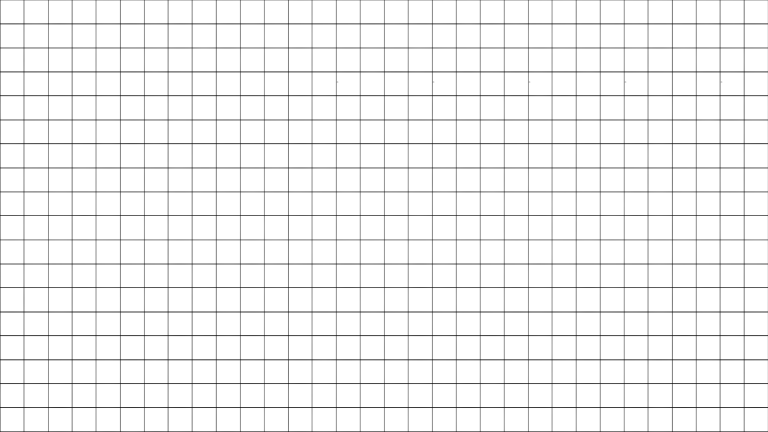
A WebGL 1 fragment shader for this pattern:

```glsl
precision highp float;
// Thin ruled grid, 32 by 18 square cells, dark grey lines on white with slight print wear.

uniform vec2 u_resolution;

float hash(float n) {
  return fract(sin(n * 12.9898 + 4.137) * 4375.85);
}

// One-dimensional gradient noise that wraps after a whole number of steps
float wrappedNoise(float x, float period, float seed) {
  float i = floor(x);
  float f = x - i;
  float g0 = hash(mod(i, period) + seed) * 2.0 - 1.0;
  float g1 = hash(mod(i + 1.0, period) + seed) * 2.0 - 1.0;
  return mix(g0 * f, g1 * (f - 1.0), f * f * (3.0 - 2.0 * f));
}

// Share of a pixel that a band covers, by exact box filtering
float bandCoverage(float d, float width, float pixel) {
  float low = max(d - 0.5 * pixel, -0.5 * width);
  float high = min(d + 0.5 * pixel, 0.5 * width);
  return max(high - low, 0.0) / pixel;
}

// Parallel lines, one per cell, each with its own small shift and strength
float ruledLines(float across, float along, vec2 cells, float pixel, float ink, float seed) {
  float id = mod(floor(across + 0.5), cells.x);
  float shift = 0.01 + 0.022 * (hash(id + seed) - 0.5);
  float d = fract(across + 0.5) - 0.5 - shift;
  float strength = 0.88 + 0.24 * hash(id + seed + 51.0);
  strength += 0.15 * wrappedNoise(along, cells.y, id * 7.0 + seed);
  return ink * strength * bandCoverage(d, 0.042, pixel);
}

void main() {
  vec2 cells = vec2(32.0, 18.0);
  vec2 p = gl_FragCoord.xy / u_resolution * cells;
  vec2 pixel = cells / u_resolution;

  float vertical = ruledLines(p.x, p.y, cells, pixel.x, 0.46, 3.0);
  float horizontal = ruledLines(p.y, p.x, cells.yx, pixel.y, 0.70, 83.0);

  // One worn row prints more faintly
  float wornRow = 1.0 - step(0.5, abs(p.y - 8.0));
  horizontal *= 1.0 - 0.3 * wornRow;

  // Faint specks beside every fourth line in the right part
  vec2 speck = vec2(mod(p.x - 12.06, 4.0) - 2.0, p.y - 14.58);
  float speckInk = 1.0 - smoothstep(0.02, 0.02 + pixel.y, length(speck));
  speckInk *= 0.16 * step(13.0, p.x);

  // Layers of ink darken the white paper
  float paper = (1.0 - vertical) * (1.0 - horizontal) * (1.0 - speckInk);
  gl_FragColor = vec4(vec3(paper), 1.0);
}
```
